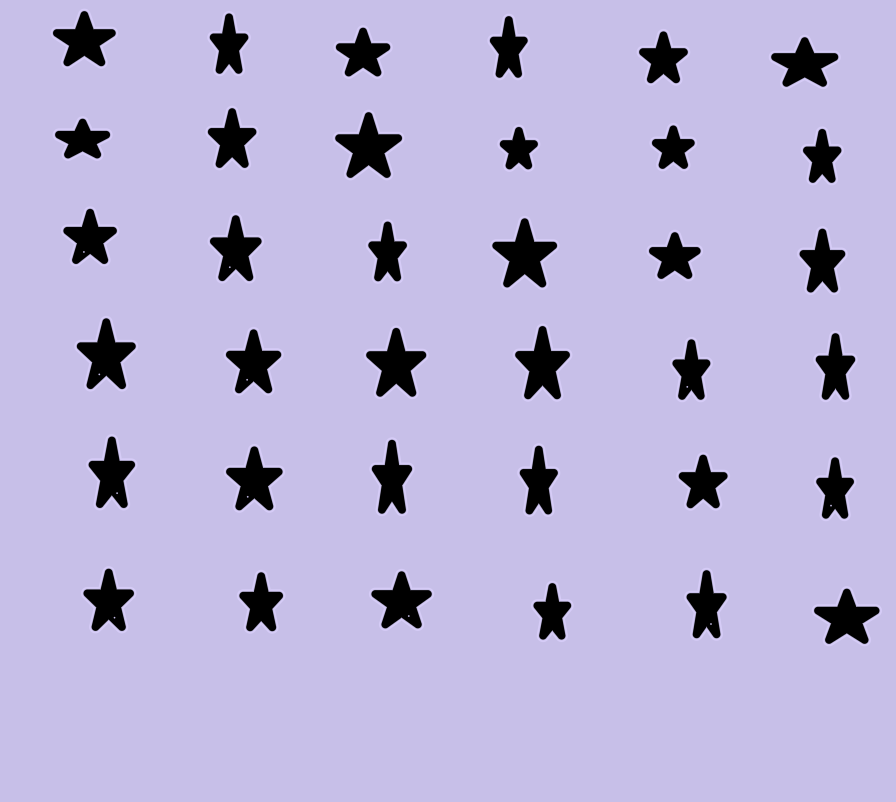
Write a Shadertoy shader that draws this pattern.

```glsl
// Six by six hand-stretched black stars on lilac, in a grid that slants and
// spreads downwards. Each star is a ten-sided polygon distance, rounded by a
// pen stroke, with hashed offset, width and height. Unit: canvas width.

float hash(vec2 p) {
    return fract(sin(dot(p, vec2(127.1, 311.7))) * 43758.5453);
}

// Corner i of a five-pointed star, with y pointing down
vec2 starCorner(int i, vec2 size) {
    float angle = float(i) * 0.62832;
    float radius = i % 2 == 0 ? 1.0 : 0.382;
    return radius * size * vec2(sin(angle), -cos(angle));
}

// Signed distance to the stretched star
float starDistance(vec2 p, vec2 size) {
    float nearest = 1.0;
    float side = 1.0;
    for (int i = 0; i < 10; i++) {
        vec2 a = starCorner(i, size);
        vec2 b = starCorner((i + 1) % 10, size);
        vec2 edge = b - a;
        vec2 w = p - a;
        vec2 offset = w - edge * clamp(dot(w, edge) / dot(edge, edge), 0.0, 1.0);
        nearest = min(nearest, length(offset));
        bool crosses = (a.y > p.y) != (b.y > p.y);
        if (crosses && p.x < a.x + edge.x * (p.y - a.y) / edge.y) side = -side;
    }
    return side * nearest;
}

// Slanted grid position with a little hand-placed drift
vec2 starCenter(vec2 cell) {
    vec2 grid = vec2(0.0846 + 0.1641 * cell.x + 0.0085 * cell.y,
                     0.0456 + 0.1042 * cell.y + 0.0039 * cell.y * cell.y + 0.0041 * cell.x);
    vec2 drift = vec2(hash(cell + 3.1), hash(cell + 17.7)) - 0.5;
    return grid + drift * vec2(0.02, 0.013);
}

// Width varies freely; height also grows towards the lower rows
vec2 starSize(vec2 cell) {
    float stretch = hash(cell + 41.3);
    float width = mix(0.0175, 0.036, stretch * stretch);
    float height = 0.0254 + 0.0023 * cell.y + 0.017 * (hash(cell + 59.9) - 0.5);
    return vec2(width, height);
}

void mainImage(out vec4 fragColor, in vec2 fragCoord) {
    vec2 p = vec2(fragCoord.x, iResolution.y - fragCoord.y) / iResolution.x;
    float pixel = 1.0 / iResolution.x;
    float d = 1.0;

    for (int row = 0; row < 6; row++) {
        for (int col = 0; col < 6; col++) {
            vec2 cell = vec2(col, row);
            vec2 q = p - starCenter(cell);
            if (max(abs(q.x), abs(q.y)) > 0.065) continue;

            // Center the star's bounding box, then round it with the pen
            vec2 size = starSize(cell);
            q.y -= 0.095 * size.y;
            float star = starDistance(q, size) - 0.0044;

            // Tiny unfilled fleck in a leg of some stars
            if (hash(cell + 73.5) < 0.3) {
                float leg = hash(cell + 88.2) < 0.5 ? -0.26 : 0.26;
                star = max(star, 0.0009 - length(q - size * vec2(leg, 0.5)));
            }
            d = min(d, star);
        }
    }

    // Faint pale rim around the ink
    float rim = smoothstep(0.0005, 0.0015, d) * (1.0 - smoothstep(0.002, 0.0035, d));
    vec3 color = mix(vec3(0.78, 0.75, 0.91), vec3(0.84, 0.80, 0.97), rim);
    float ink = 1.0 - smoothstep(-0.7 * pixel, 0.7 * pixel, d);
    fragColor = vec4(mix(color, vec3(0.0), ink), 1.0);
}
```
